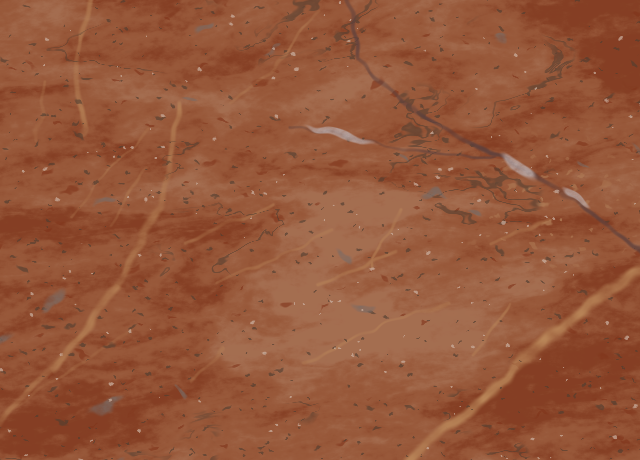
A WebGL 2 fragment shader for this texture:

```glsl
#version 300 es
precision highp float;
uniform vec2 u_resolution;
out vec4 fragColor;

float hash(vec2 p) {
    return fract(sin(dot(p, vec2(127.1, 311.7))) * 43758.545);
}

vec2 hash2(vec2 p) {
    return vec2(hash(p), hash(p + 19.7));
}

float noise(vec2 p) {
    vec2 i = floor(p), f = fract(p);
    f = f * f * (3.0 - 2.0 * f);
    return mix(mix(hash(i), hash(i + vec2(1, 0)), f.x),
               mix(hash(i + vec2(0, 1)), hash(i + vec2(1, 1)), f.x), f.y);
}

mat2 rotation(float a) {
    return mat2(cos(a), -sin(a), sin(a), cos(a));
}

float fbm(vec2 p) {
    float sum = 0.0, amp = 0.5;
    for (int i = 0; i < 5; i++) {
        sum += amp * noise(p);
        p = rotation(0.35) * p * 2.03 + 7.3;
        amp *= 0.52;
    }
    return sum;
}

// Soft-edged line segment
float seam(vec2 p, vec2 a, vec2 b, float width, float px) {
    vec2 ab = b - a;
    float t = clamp(dot(p - a, ab) / dot(ab, ab), 0.0, 1.0);
    return 1.0 - smoothstep(width * 0.2, width + px, length(p - a - ab * t));
}

// Soft elliptical patch
float patchMask(vec2 p, vec2 center, vec2 radius, float tilt) {
    vec2 q = rotation(tilt) * (p - center) / radius;
    return exp(-dot(q, q));
}

// Scattered ragged flecks, one candidate per cell
float flecks(vec2 p, float scale, float density, float aspect, float seed) {
    vec2 g = p * scale, cell = floor(g);
    vec2 ragged = vec2(noise(g * 5.0 + seed), noise(g * 5.0 - seed)) - 0.5;
    float mask = 0.0;
    for (int y = -1; y <= 1; y++)
    for (int x = -1; x <= 1; x++) {
        vec2 id = cell + vec2(x, y);
        vec2 rnd = hash2(id + seed);
        if (hash(id - seed) > density) continue;
        vec2 q = rotation((rnd.x - 0.5) * 1.5) * (g - id - rnd) + ragged * 0.2;
        float radius = mix(0.15, 0.45, rnd.y * rnd.y);
        float d = length(q * vec2(1.0, aspect)) / radius;
        mask = max(mask, 1.0 - smoothstep(0.45, 1.0, d));
    }
    return mask;
}

// Thin straight veins rising to the right
float thinVeins(vec2 p, float px) {
    float mask = 0.0;
    for (int i = 0; i < 13; i++) {
        vec2 rnd = hash2(vec2(i, 4.0)), shape = hash2(vec2(i, 9.0));
        vec2 start = rnd * vec2(1.3, 0.9);
        float angle = mix(0.4, 1.35, smoothstep(0.9, 0.1, 1.0 - shape.x));
        vec2 reach = vec2(cos(angle), sin(angle)) * mix(0.1, 0.34, shape.y);
        mask = max(mask, seam(p, start, start + reach, 0.0035, px) * mix(0.3, 0.75, rnd.x));
    }
    return mask;
}

void main() {
    vec2 p = gl_FragCoord.xy / u_resolution.y;
    float px = 1.0 / u_resolution.y;

    // Flowing clouded ground
    vec2 flow = rotation(0.1) * p * vec2(2.4, 5.5);
    vec2 warp = vec2(fbm(flow + 3.1), fbm(flow + 11.7)) - 0.5;
    float cloud = fbm(flow + warp * 2.4);
    float streak = fbm(rotation(0.16) * p * vec2(11.0, 42.0) + warp * 6.0);
    float grain = fbm(p * vec2(65.0, 95.0));
    vec2 w = p + warp * 0.1;
    float tone = 0.52 + (cloud - 0.5) * 1.5 + (streak - 0.5) * 0.65 + (grain - 0.5) * 0.35;
    tone += 0.22 * patchMask(w, vec2(0.75, 0.27), vec2(0.32, 0.09), 0.1);
    tone += 0.2 * patchMask(w, vec2(0.92, 0.53), vec2(0.2, 0.08), -0.1);
    tone += 0.2 * patchMask(w, vec2(1.28, 0.74), vec2(0.2, 0.06), 0.2);
    tone -= 0.3 * patchMask(w, vec2(0.6, 0.66), vec2(0.26, 0.06), -0.15);
    tone -= 0.36 * patchMask(w, vec2(1.05, 0.45), vec2(0.2, 0.05), 0.25);
    tone -= 0.2 * patchMask(w, vec2(1.2, 0.15), vec2(0.3, 0.1), 0.3);
    vec3 color = mix(vec3(0.52, 0.245, 0.14), vec3(0.595, 0.345, 0.225), smoothstep(0.1, 0.52, tone));
    color = mix(color, vec3(0.645, 0.43, 0.315), smoothstep(0.48, 0.98, tone));

    // Rust streaks and pale pebbles
    float rust = flecks(p, 17.0, 0.3, 3.0, 5.0) * smoothstep(0.42, 0.62, streak + 0.1);
    color = mix(color, vec3(0.5, 0.2, 0.1), rust * 0.6);
    float pebbleZone = patchMask(p, vec2(1.2, 0.55), vec2(0.17, 0.13), 0.0);
    color = mix(color, vec3(0.69, 0.49, 0.34), flecks(p, 25.0, 0.7, 2.0, 31.0) * pebbleZone * 0.8);

    // Tan veins
    vec2 v = p + (vec2(noise(p * 7.0), noise(p * 7.0 + 40.0)) - 0.5) * 0.03
               + (vec2(noise(p * 32.0), noise(p * 32.0 + 9.0)) - 0.5) * 0.012;
    float vein = thinVeins(v, px);
    vein = max(vein, seam(v, vec2(0.88, -0.01), vec2(1.41, 0.45), 0.015, px));
    vein = max(vein, seam(v, vec2(-0.02, 0.08), vec2(0.11, 0.2), 0.009, px) * 0.7);
    vein = max(vein, seam(v, vec2(0.11, 0.2), vec2(0.26, 0.37), 0.012, px) * 0.9);
    vein = max(vein, seam(v, vec2(0.26, 0.37), vec2(0.35, 0.54), 0.01, px) * 0.7);
    vein = max(vein, seam(v, vec2(0.35, 0.54), vec2(0.39, 0.78), 0.008, px) * 0.7);
    vein = max(vein, seam(v, vec2(0.17, 0.72), vec2(0.19, 1.01), 0.007, px) * 0.7);
    color = mix(color, vec3(0.73, 0.53, 0.35), vein * mix(0.35, 1.0, noise(p * 38.0)));

    // Dark wandering hairlines and flecks
    float hairline = 1.0 - smoothstep(0.003, 0.014, abs(cloud - 0.48));
    hairline *= smoothstep(0.58, 0.75, noise(p * 9.0 + 2.0));
    float dark = max(hairline * 0.55, flecks(p, 24.0, 0.2, 3.0, 12.0) * 0.6);
    dark = max(dark, flecks(p, 48.0, 0.16, 2.0, 23.0) * 0.65);
    color = mix(color, vec3(0.31, 0.24, 0.19), dark);
    color = mix(color, vec3(0.47, 0.42, 0.4), flecks(p, 8.0, 0.13, 3.0, 47.0) * mix(0.3, 0.9, grain));

    // Branching crack with milky lenses
    float crack = seam(v, vec2(0.76, 1.01), vec2(0.79, 0.86), 0.006, px);
    crack = max(crack, seam(v, vec2(0.79, 0.86), vec2(0.89, 0.77), 0.005, px));
    crack = max(crack, seam(v, vec2(0.89, 0.77), vec2(1.1, 0.66), 0.005, px));
    crack = max(crack, seam(v, vec2(1.1, 0.66), vec2(1.4, 0.45), 0.006, px));
    crack = max(crack, seam(v, vec2(0.62, 0.71), vec2(1.1, 0.665), 0.003, px) * 0.7);
    color = mix(color, vec3(0.36, 0.25, 0.24), crack * mix(0.35, 0.95, noise(p * 28.0)));
    float milk = patchMask(v, vec2(0.74, 0.7), vec2(0.075, 0.009), -0.17);
    milk = max(milk, patchMask(v, vec2(1.13, 0.638), vec2(0.05, 0.015), -0.7));
    milk = max(milk, patchMask(v, vec2(1.25, 0.565), vec2(0.035, 0.009), -0.6));
    color = mix(color, vec3(0.72, 0.65, 0.64), smoothstep(0.3, 0.65, milk) * mix(0.5, 1.0, grain));

    // Tiny chips
    color = mix(color, vec3(0.8, 0.7, 0.64), flecks(p, 60.0, 0.025, 1.4, 71.0) * 0.7);
    fragColor = vec4(color, 1.0);
}
```
